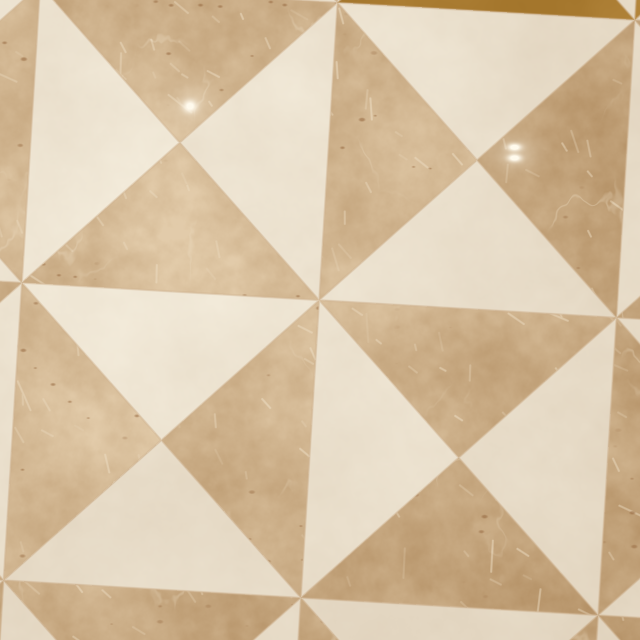
This pattern is drawn by a Shadertoy shader. Its source:

```glsl
float hash(vec2 p) {
    return fract(sin(dot(p, vec2(127.1, 311.7))) * 43758.5453);
}

float noise(vec2 p) {
    vec2 i = floor(p), f = fract(p);
    f = f * f * (3.0 - 2.0 * f);
    return mix(mix(hash(i), hash(i + vec2(1, 0)), f.x),
               mix(hash(i + vec2(0, 1)), hash(i + vec2(1, 1)), f.x), f.y);
}

float fbm(vec2 p) {
    float sum = 0.0, amp = 0.5;
    for (int i = 0; i < 5; i++) {
        sum += amp * noise(p);
        p = mat2(1.6, 1.2, -1.2, 1.6) * p + 3.7;
        amp *= 0.5;
    }
    return sum / 0.97;
}

// Sparse short scratches, one candidate per grid cell
float scratches(vec2 p, float scale, float aa) {
    p *= scale;
    vec2 cell = floor(p);
    vec2 d = fract(p) - 0.35 - 0.3 * vec2(hash(cell + 1.3), hash(cell + 5.9));
    float angle = 2.1 + 1.3 * (hash(cell + 8.2) - 0.5);
    vec2 dir = vec2(cos(angle), sin(angle));
    float halfLength = 0.08 + 0.24 * hash(cell + 2.7);
    float along = clamp(dot(d, dir), -halfLength, halfLength);
    float dist = length(d - dir * along) / scale;
    float present = step(0.66, hash(cell + 4.4)) * (0.3 + 0.7 * hash(cell + 6.1));
    return present * (1.0 - smoothstep(0.0003, 0.0013 + aa, dist));
}

// Small round pits
float pits(vec2 p, float aa) {
    p *= 38.0;
    vec2 cell = floor(p);
    vec2 d = fract(p) - 0.3 - 0.4 * vec2(hash(cell + 3.1), hash(cell + 7.7));
    d.x *= 0.6;
    float radius = 0.0008 + 0.002 * hash(cell + 9.5);
    return step(0.82, hash(cell)) * (1.0 - smoothstep(radius - aa, radius + aa, length(d) / 38.0));
}

float glint(vec2 p, vec2 centre, vec2 size) {
    vec2 d = (p - centre) / size;
    return exp(-dot(d, d)) + 0.16 * exp(-dot(d, d) * 0.09);
}

void mainImage(out vec4 fragColor, in vec2 fragCoord) {
    vec2 uv = fragCoord / iResolution.y;
    float aa = 1.0 / iResolution.y;

    // Slightly rotated square grid, each square split by its diagonals
    mat2 basis = mat2(0.4645, -0.0273, 0.0286, 0.465);
    vec2 grid = inverse(basis) * (uv - vec2(0.4987, 0.531));
    vec2 square = floor(grid);
    vec2 f = grid - square - 0.5;
    vec2 a = abs(f);
    float parity = 1.0 - 2.0 * mod(square.x + square.y, 2.0);
    float diagonal = (a.x - a.y) * 0.7071;
    float edge = 0.465 * min(abs(diagonal), 0.5 - max(a.x, a.y));
    float brownMask = smoothstep(-aa, aa, edge * sign(diagonal) * parity);

    // Every triangle is its own piece of stone
    float side = a.x > a.y ? sign(f.x) : 2.0 * sign(f.y);
    vec2 piece = square * 5.0 + side;
    float tone = hash(piece + 0.37) - 0.5;
    vec2 stone = uv + 7.0 * vec2(hash(piece + 2.1), hash(piece + 4.6));
    float cloud = fbm(stone * 6.0) - 0.5;
    float grain = fbm(stone * 45.0) - 0.5;
    float light = 0.5 - length(uv - vec2(0.3, 0.66));

    // Cream stone
    float creamTone = 0.56 + 0.65 * light + 0.45 * cloud + 0.15 * grain + 0.15 * tone;
    vec3 cream = mix(vec3(0.86, 0.80, 0.71), vec3(0.955, 0.925, 0.86), clamp(creamTone, 0.0, 1.1));

    // Brown stone with veins, scratches and pits
    float brownTone = 0.54 + 0.75 * light + 0.85 * cloud + 0.4 * grain + 0.25 * tone;
    vec3 brown = mix(vec3(0.70, 0.56, 0.39), vec3(0.87, 0.775, 0.64), clamp(brownTone, -0.1, 1.1));
    float ridge = abs(fbm(stone * vec2(9.0, 6.0) + 20.0) - 0.5);
    float vein = (1.0 - smoothstep(0.0, 0.018, ridge)) * smoothstep(0.5, 0.75, noise(stone * 11.0 + 40.0));
    float scratch = max(scratches(stone, 13.0, aa), scratches(stone + 3.3, 22.0, aa));
    brown = mix(brown, vec3(0.93, 0.87, 0.77), 0.3 * vein + 0.55 * scratch);
    float pitted = smoothstep(0.45, 0.7, noise(stone * 7.0 + 11.0));
    brown = mix(brown, vec3(0.58, 0.40, 0.24), 0.55 * pitted * pits(stone, aa));

    // Golden stone along the upper right border
    float golden = step(0.5, square.y) * step(-0.5, square.x);
    brown = mix(brown, vec3(0.67, 0.49, 0.20) + 0.12 * cloud, golden);

    // Fine joints
    vec3 color = mix(cream, brown, brownMask);
    float joint = 1.0 - smoothstep(0.0004, 0.0012 + aa, edge);
    color = mix(color, vec3(0.80, 0.68, 0.54), 0.4 * joint);

    // Lamp reflections on the polish
    float shine = glint(uv, vec2(0.297, 0.834), vec2(0.011, 0.010))
                + glint(uv, vec2(0.804, 0.770), vec2(0.011, 0.006))
                + glint(uv, vec2(0.804, 0.753), vec2(0.011, 0.006));
    color = mix(color, vec3(1.0, 0.98, 0.93), min(shine, 1.0));

    fragColor = vec4(color, 1.0);
}
```
